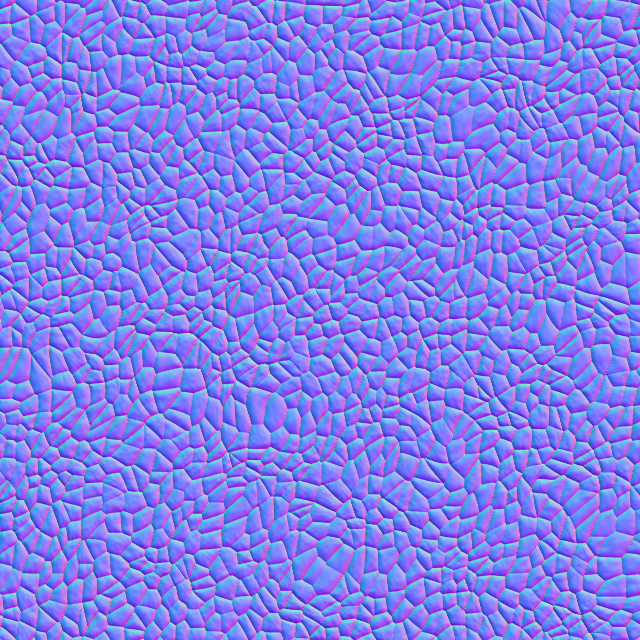
Give the GLSL for this texture map, as a Shadertoy shader.

```glsl
// Tangent-space normal map of pebbled leather: rounded, slightly slanted grains with fine wrinkles.
#define CELLS 43.0      // grains across the canvas
#define JITTER 0.95     // irregularity of the grain centres
#define STRETCH 0.2     // elongation of the grains
#define SLANT 1.15      // direction of elongation, radians
#define WARP 1.1        // large-scale bending of the grain field
#define ROUNDNESS 15.0  // lower values round the corners more
#define EDGE_WIDTH 0.15 // width of the sloping rim, in grains
#define RELIEF 0.27     // height of a grain
#define FADE 0.13       // how far some creases are filled in
#define WRINKLE 0.085   // height of the fine wrinkles
#define SAMPLE_STEP 0.001

float hash(vec2 p) {
    return fract(sin(dot(p, vec2(127.1, 311.7))) * 43758.5453);
}

vec2 hash2(vec2 p) {
    return vec2(hash(p), hash(p + vec2(37.3, 91.7)));
}

float noise(vec2 p) {
    vec2 i = floor(p), f = fract(p);
    f = f * f * (3.0 - 2.0 * f);
    return mix(mix(hash(i), hash(i + vec2(1, 0)), f.x),
               mix(hash(i + vec2(0, 1)), hash(i + vec2(1, 1)), f.x), f.y);
}

vec2 grainCentre(vec2 cell) {
    return 0.5 + JITTER * (hash2(cell) - 0.5);
}

// Smoothed distance to the creases around the nearest grain
float creaseDistance(vec2 p) {
    vec2 base = floor(p), f = fract(p);
    vec2 nearCell = vec2(0), nearOffset = vec2(0);
    float best = 1e3;
    for (int y = -1; y <= 1; y++)
    for (int x = -1; x <= 1; x++) {
        vec2 cell = vec2(x, y);
        vec2 offset = cell + grainCentre(base + cell) - f;
        float d = dot(offset, offset);
        if (d < best) { best = d; nearCell = cell; nearOffset = offset; }
    }
    float sum = 0.0;
    for (int y = -2; y <= 2; y++)
    for (int x = -2; x <= 2; x++) {
        if (x == 0 && y == 0) continue;
        vec2 cell = nearCell + vec2(x, y);
        vec2 offset = cell + grainCentre(base + cell) - f;
        vec2 across = offset - nearOffset;
        float d = dot(0.5 * (offset + nearOffset), across) / max(length(across), 1e-3);
        // Some creases are shallow, so neighbouring grains merge
        float fill = smoothstep(0.65, 1.0, hash(2.0 * base + cell + nearCell + 5.5));
        sum += exp(-ROUNDNESS * (d + FADE * fill));
    }
    return -log(sum) / ROUNDNESS;
}

float leatherHeight(vec2 uv) {
    vec2 p = uv * CELLS;
    vec2 axis = vec2(cos(SLANT), sin(SLANT));
    vec2 q = p - axis * dot(p, axis) * STRETCH;
    q += WARP * (vec2(noise(p * 0.3), noise(p * 0.3 + 17.0)) - 0.5);
    float d = max(creaseDistance(q), -0.05);
    float grain = RELIEF * (1.0 - exp(-d / EDGE_WIDTH));
    float wrinkles = noise(q * 2.7 + 3.0) + 0.4 * noise(q.yx * 5.5 + 9.0);
    return grain + WRINKLE * wrinkles;
}

void mainImage(out vec4 fragColor, in vec2 fragCoord) {
    vec2 uv = fragCoord / iResolution.y;
    vec2 e = vec2(SAMPLE_STEP, 0.0);
    // Central differences, with height measured in grains
    vec2 slope = vec2(leatherHeight(uv + e.xy) - leatherHeight(uv - e.xy),
                      leatherHeight(uv + e.yx) - leatherHeight(uv - e.yx))
                 / (2.0 * SAMPLE_STEP * CELLS);
    vec3 normal = normalize(vec3(-slope, 1.0));
    fragColor = vec4(0.5 + 0.5 * normal, 1.0);
}
```
